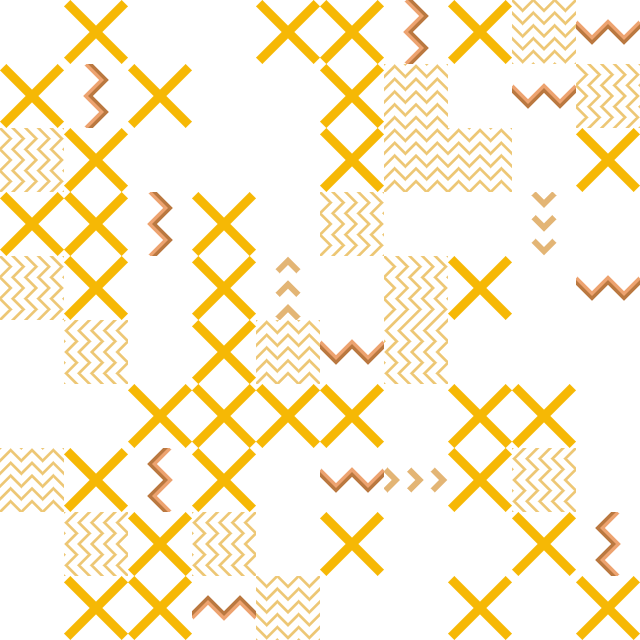
A WebGL 1 fragment shader for this pattern:

```glsl
precision highp float;

// Ten by ten grid of flat motifs on white: bold crosses, thin zigzag fills,
// two-tone thick zigzags and chevron triples, with many cells left empty.
// A hash per cell picks the motif and its quarter turn; edges are distances.

uniform vec2 u_resolution;

float hash(vec2 cell, float seed) {
  vec2 q = fract((cell + seed) * vec2(0.1031, 0.1137));
  q += dot(q, q.yx + 33.33);
  return fract((q.x + q.y) * q.x * 17.31);
}

// Triangle wave of period 1, from 0.5 at whole numbers down to 0
float triangle(float x) {
  return abs(fract(x) - 0.5);
}

vec2 quarterTurn(vec2 p, float turns) {
  if (turns < 1.0) return p;
  if (turns < 2.0) return vec2(-p.y, p.x);
  if (turns < 3.0) return -p;
  return vec2(p.y, -p.x);
}

// Diagonal cross with square-cut ends
float crossShape(vec2 p) {
  vec2 a = abs(p);
  return 0.707 * max(abs(a.x - a.y) - 0.1, a.x + a.y - 0.9);
}

// Five thin parallel zigzags of three waves each
float thinZigzags(vec2 p) {
  float line = fract((p.y + triangle(3.0 * p.x) / 3.0) * 5.0);
  return 0.707 * (abs(line - 0.5) / 5.0 - 0.03);
}

// Signed height above the centre of a thick two-wave zigzag
float thickHeight(vec2 p) {
  return 0.707 * (p.y + 0.125 - 0.5 * triangle(2.0 * (p.x + 0.5)));
}

float thickZigzag(vec2 p) {
  float endCut = 0.707 * (p.y + abs(p.x) - 0.65);
  return max(abs(thickHeight(p)) - 0.053, endCut);
}

// Three chevrons in a row, pointing right
float chevrons(vec2 p) {
  float d = 1.0;
  for (int i = 0; i < 3; i++) {
    float x = p.x + 0.5 - 0.37 * float(i);
    float arm = abs(x + abs(p.y) - 0.185) - 0.065;
    d = min(d, max(arm, abs(p.y) - x - 0.14));
  }
  return 0.707 * d;
}

void main() {
  vec2 grid = gl_FragCoord.xy / u_resolution * 10.0;
  float pixel = 10.0 / min(u_resolution.x, u_resolution.y);
  vec2 cell = mod(floor(grid), 10.0);
  float pick = hash(cell, 3.7);
  vec2 p = quarterTurn(fract(grid) - 0.5, 4.0 * hash(cell, 41.3));

  // Choose the motif by its share of the cells
  float d = 1.0;
  vec3 ink = vec3(1.0);
  if (pick < 0.28) {
    d = crossShape(p);
    ink = vec3(0.965, 0.72, 0.02);
  } else if (pick < 0.48) {
    d = thinZigzags(p);
    ink = vec3(0.93, 0.78, 0.46);
  } else if (pick < 0.61) {
    d = thickZigzag(p);
    float upper = clamp(0.5 + thickHeight(p) / pixel, 0.0, 1.0);
    ink = mix(vec3(0.73, 0.47, 0.25), vec3(0.93, 0.64, 0.44), upper);
  } else if (pick < 0.64) {
    d = chevrons(p);
    ink = vec3(0.89, 0.71, 0.46);
  }

  float coverage = clamp(0.5 - d / pixel, 0.0, 1.0);
  gl_FragColor = vec4(mix(vec3(1.0), ink, coverage), 1.0);
}
```
